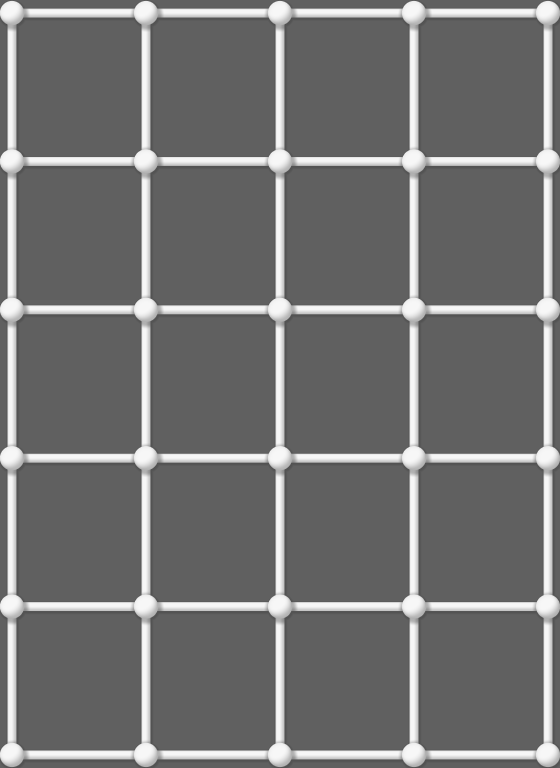
This pattern is drawn by a Shadertoy shader. Its source:

```glsl
// Lattice of glossy white rods joined by round balls on a flat grey ground.
#define SPACING vec2(0.1745, 0.1932)  // node distance, in canvas heights
#define LAST_NODE vec2(2.0, 2.5)      // outermost node, counted from the centre
#define BALL_RADIUS 0.0158
#define ROD_HALF_WIDTH 0.0058
#define GROUND 0.378
#define ROD_LIGHT 0.965
#define ROD_DARK 0.77
#define SHADOW_DEPTH 0.28
#define SHADOW_REACH 0.0075

float coverage(float dist, float pixel) {
    return clamp(0.5 - dist / pixel, 0.0, 1.0);
}

// Distance to a straight rod: across its axis, and past its end
float rodDistance(float across, float along, float halfLength) {
    return max(abs(across) - ROD_HALF_WIDTH, abs(along) - halfLength);
}

// Tone across a rod; t runs from -1 on the lit side to 1 on the shaded side
float rodTone(float t) {
    float tone = mix(ROD_LIGHT, ROD_DARK, smoothstep(-0.15, 1.0, t));
    return tone - 0.08 * smoothstep(0.6, 1.0, -t);
}

// Soft sphere, lit from the upper left
float ballTone(vec2 q) {
    float r2 = min(dot(q, q), 1.0);
    vec3 normal = vec3(q, sqrt(1.0 - r2));
    float lit = dot(normal, normalize(vec3(-0.4, 0.6, 0.8)));
    return mix(0.74, 0.97, smoothstep(-0.15, 0.75, lit)) - 0.06 * r2 * r2 * r2;
}

void mainImage(out vec4 fragColor, in vec2 fragCoord) {
    float pixel = 1.0 / iResolution.y;
    vec2 p = (fragCoord - 0.5 * iResolution.xy) * pixel;

    // Nearest node: whole steps across, half steps down
    vec2 node = vec2(floor(p.x / SPACING.x + 0.5), floor(p.y / SPACING.y) + 0.5);
    vec2 q = p - clamp(node, -LAST_NODE, LAST_NODE) * SPACING;
    vec2 extent = LAST_NODE * SPACING;

    float vertical = rodDistance(q.x, p.y, extent.y);
    float horizontal = rodDistance(q.y, p.x, extent.x);
    float ball = length(q) - BALL_RADIUS;

    // Faint shadow on the ground, below and to the right
    vec2 drop = q - vec2(0.001, -0.0015);
    float nearest = min(length(drop) - BALL_RADIUS,
        min(rodDistance(drop.x, p.y, extent.y), rodDistance(drop.y, p.x, extent.x)));
    float tone = GROUND * (1.0 - 0.14 * (1.0 - smoothstep(0.0, 0.004, nearest)));

    // Rods, darkened where a ball shades them
    float shade = 1.0 - smoothstep(0.0, SHADOW_REACH,
        length(q - vec2(0.0015, -0.0025)) - BALL_RADIUS);
    float shaded = 1.0 - SHADOW_DEPTH * shade;
    tone = mix(tone, rodTone(-q.y / ROD_HALF_WIDTH) * shaded, coverage(horizontal, pixel));
    tone = mix(tone, rodTone(q.x / ROD_HALF_WIDTH) * shaded, coverage(vertical, pixel));

    // Balls on top
    tone = mix(tone, ballTone(q / BALL_RADIUS), coverage(ball, pixel));
    fragColor = vec4(vec3(tone), 1.0);
}
```
